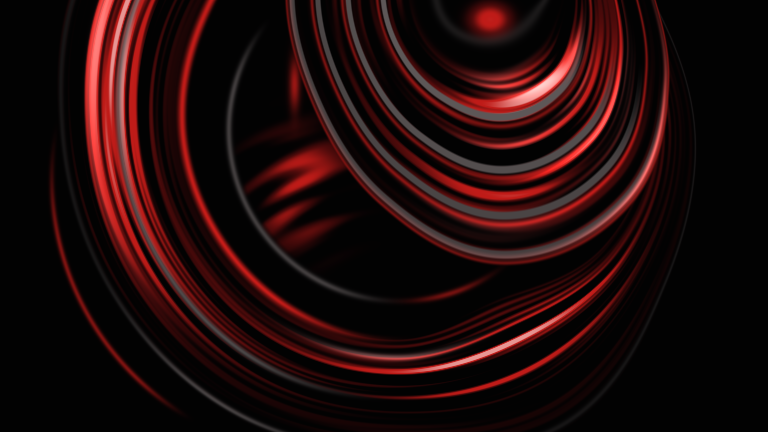
This background is drawn by a WebGL 2 fragment shader. Its source:

```glsl
#version 300 es
precision highp float;

uniform vec2 u_resolution;
out vec4 outColor;

// Palette
const vec3 BACKDROP = vec3(0.008, 0.007, 0.008);
const vec3 MAROON = vec3(0.23, 0.025, 0.025);
const vec3 RED = vec3(0.74, 0.10, 0.085);
const vec3 PINK = vec3(0.90, 0.58, 0.57);
const vec3 STEEL = vec3(0.31, 0.29, 0.29);

// Layout, in canvas heights
const vec2 RING_CENTER = vec2(0.926, 0.699);
const vec2 FOLD_CENTER = vec2(1.169, 1.023);
const vec2 ARC_CENTER = vec2(0.764, 0.588);
const float ARC_RADIUS = 0.644;
const float RIM_RADIUS = 0.396;
const vec2 CAVITY_CENTER = vec2(0.694, 0.56);
const float CAVITY_SIZE = 0.115;
const float CAVITY_TILT = 0.42;

// Inner and outer radius every 30 degrees, clockwise from the top
const vec2 RING[12] = vec2[12](
  vec2(0.556, 0.694), vec2(0.556, 0.694), vec2(0.556, 0.660), vec2(0.579, 0.685),
  vec2(0.544, 0.713), vec2(0.458, 0.787), vec2(0.477, 0.752), vec2(0.475, 0.764),
  vec2(0.477, 0.771), vec2(0.493, 0.789), vec2(0.514, 0.829), vec2(0.556, 0.787));
const vec2 FOLD[12] = vec2[12](
  vec2(0.127, 0.343), vec2(0.127, 0.343), vec2(0.127, 0.343), vec2(0.127, 0.343),
  vec2(0.127, 0.440), vec2(0.146, 0.579), vec2(0.167, 0.637), vec2(0.181, 0.576),
  vec2(0.194, 0.519), vec2(0.199, 0.509), vec2(0.199, 0.509), vec2(0.199, 0.509));

float bell(float x, float width) { return exp(-x * x / (width * width)); }

vec2 gradientAt(vec2 cell) {
  float h = fract(sin(dot(cell, vec2(127.1, 311.7))) * 43758.5);
  return vec2(cos(6.2832 * h), sin(6.2832 * h));
}

float gradientNoise(vec2 p) {
  vec2 i = floor(p), f = p - i, e = vec2(1, 0);
  vec2 w = f * f * f * (f * (f * 6.0 - 15.0) + 10.0);
  float low = mix(dot(gradientAt(i), f), dot(gradientAt(i + e), f - e), w.x);
  float high = mix(dot(gradientAt(i + e.yx), f - e.yx), dot(gradientAt(i + 1.0), f - 1.0), w.x);
  return mix(low, high, w.y);
}

// Angle from straight down: positive to the left, negative to the right
float angleOf(vec2 d) { return atan(-d.x, -d.y); }

// Catmull-Rom interpolation of the radii around a ribbon
vec2 radiiAt(vec2 k[12], float angle) {
  float x = (angle / 3.14159 + 1.0) * 6.0, f = fract(x);
  int i = int(floor(x));
  vec2 a = k[(i + 11) % 12], b = k[i % 12], c = k[(i + 1) % 12], d = k[(i + 2) % 12];
  return b + 0.5 * f * (c - a + f * (2.0 * a - 5.0 * b + 4.0 * c - d + f * (3.0 * (b - c) + d - a)));
}

// Fine strands that run along a ribbon
float strands(float t, float angle, float detail, float seed) {
  float coarse = gradientNoise(vec2(t * 10.0, angle * 0.5) + seed);
  float fine = gradientNoise(vec2(t * 27.0, angle * 0.7) + seed * 2.0);
  return smoothstep(-0.28, 0.45, coarse * 0.8 + fine * 0.8 * detail);
}

vec3 ember(float v) {
  vec3 c = MAROON * smoothstep(0.0, 0.3, v);
  c = mix(c, RED, smoothstep(0.22, 0.72, v));
  return mix(c, PINK, smoothstep(0.75, 1.25, v));
}

vec3 ringColor(float t, float a, float width) {
  float s = strands(t, a, smoothstep(0.1, 0.25, width), 3.7);
  float light = 0.85 * bell(a - 1.85, 0.75) + 0.9 * bell(a + 0.4, 0.5);
  float body = bell(t - mix(0.32, 0.58, smoothstep(0.0, 1.4, a)), 0.25);
  vec3 c = ember(s * (body * (0.32 + light) + 0.1));
  float left = smoothstep(0.0, 0.7, a);
  c = mix(c, STEEL * 1.2, bell(t - 0.53, 0.022) * left * 0.8);
  c += PINK * 0.5 * bell(t - 0.74, 0.035) * bell(a - 1.9, 0.5);
  c += PINK * 0.5 * bell(t - 0.18, 0.025) * bell(a - 0.05, 0.3);
  c += RED * bell(t - 0.035, 0.03) * smoothstep(-0.1, 0.7, a);
  return c + STEEL * bell(t - 0.975, 0.02) * (0.25 + 0.6 * bell(a - 0.6, 0.3));
}

vec3 foldColor(float t, float a) {
  float s = strands(t, a, 1.0, 11.3);
  float light = 0.24 + 0.85 * bell(a + 0.28, 0.62);
  float body = smoothstep(0.0, 0.16, t) * mix(1.0, 0.25, smoothstep(0.58, 0.85, t));
  vec3 c = ember(s * light * body * 1.1);
  c += PINK * 0.45 * s * body * bell(a + 0.4 - 0.5 * sin(t * 17.0), 0.3);
  // Steel bands
  for (int i = 0; i < 4; i++) {
    float k = float(i), at = 0.27 + 0.277 * k - 0.017 * k * k;
    float band = 1.0 - smoothstep(0.012, 0.026, abs(t - at));
    c = mix(c, STEEL * (1.15 - 0.12 * k), band * smoothstep(-1.1, -0.5, a));
    c += RED * 0.6 * bell(t - at - 0.045, 0.013);
  }
  return c + mix(RED, PINK, 0.35) * bell(t - 0.965, 0.018) * (0.2 + 0.8 * bell(a + 0.75, 0.4));
}

void main() {
  vec2 p = (gl_FragCoord.xy - 0.5 * u_resolution) / u_resolution.y + vec2(0.889, 0.5);
  vec3 color = BACKDROP;

  // Thin outer arc at the lower left
  vec2 d = p - ARC_CENTER;
  float a = angleOf(d);
  color += RED * 0.65 * bell(length(d) - ARC_RADIUS, 0.006) * smoothstep(0.5, 0.8, a) * (1.0 - smoothstep(1.3, 1.8, a));

  // Soft streaks and sliver inside the cavity
  d = p - RING_CENTER;
  float r = length(d);
  a = angleOf(d);
  vec2 q = p - CAVITY_CENTER;
  q = vec2(q.x * cos(CAVITY_TILT) + q.y * sin(CAVITY_TILT), q.y * cos(CAVITY_TILT) - q.x * sin(CAVITY_TILT));
  float streak = smoothstep(-0.3, 0.45, gradientNoise(vec2((q.y + q.x * q.x) * 24.0, q.x * 4.0)));
  float inside = 1.0 - smoothstep(RIM_RADIUS - 0.02, RIM_RADIUS, r);
  color += ember(streak * bell(length(q), CAVITY_SIZE) * 0.9) * inside;
  color += RED * 0.8 * bell(length((p - vec2(0.682, 0.805)) / vec2(0.012, 0.06)), 1.0);

  // Rim of the cavity
  float rim = bell(r - RIM_RADIUS, 0.007);
  color += STEEL * 0.8 * rim * smoothstep(-0.1, 0.5, a) * (1.0 - smoothstep(1.8, 2.3, a));
  color += RED * 0.6 * rim * bell(a + 0.3, 0.22);

  // Large ring
  vec2 radii = radiiAt(RING, a);
  float width = radii.y - radii.x, t = (r - radii.x) / width;
  float cover = smoothstep(-0.03, 0.01, t) * (1.0 - smoothstep(0.98, 1.02, t));
  color = mix(color, BACKDROP + ringColor(t, a, width), cover);

  // Front fold and its dark hollow
  d = p - FOLD_CENTER;
  a = angleOf(d);
  radii = radiiAt(FOLD, a);
  t = (length(d) - radii.x) / (radii.y - radii.x);
  vec3 hollow = BACKDROP + STEEL * 0.3 * bell(t + 0.12, 0.035);
  hollow += ember(0.8 * bell(length((p - vec2(1.135, 0.955)) / vec2(0.045, 0.035)), 1.0));
  vec3 front = mix(hollow, BACKDROP + foldColor(t, a), smoothstep(-0.02, 0.02, t));
  color = mix(color, front, 1.0 - smoothstep(0.985, 1.01, t));

  outColor = vec4(color, 1.0);
}
```
